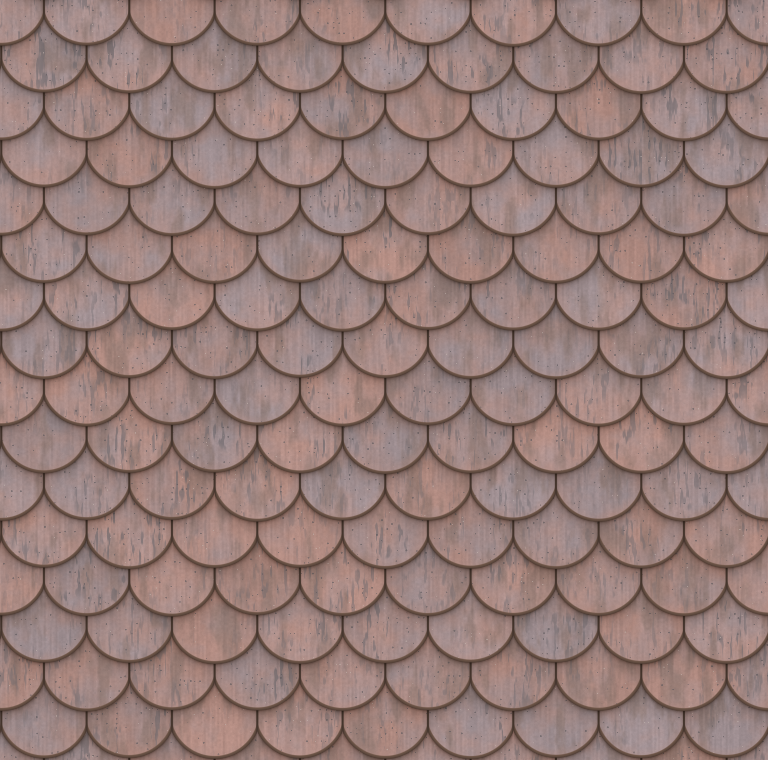
This texture is drawn by a Shadertoy shader. Its source:

```glsl
// Weathered clay beaver-tail roof: staggered courses of round-ended tiles.
// Each pixel blends the two courses that can cover it; every tile gets its own
// tint, stains, streaks and specks, plus a dark rim, side joints and soft shadow.
#define COLUMNS 9.0
#define ROWS 16.0
#define COURSE 0.556        // course height in tile widths
#define RADIUS 0.55         // radius of the rounded end
#define RIM 0.034           // thickness of the visible lower edge
#define JOINT 0.012         // half width of the gap between tiles
#define JITTER 0.022        // uneven hanging height
#define WEAR 0.65           // strength of the grey streaks
#define CLAY vec3(0.700, 0.550, 0.512)
#define MAUVE vec3(0.630, 0.566, 0.578)
#define SOOT vec3(0.430, 0.410, 0.425)
#define EDGE vec3(0.410, 0.320, 0.270)

float hash(vec2 p) {
    vec3 q = fract(p.xyx * vec3(0.1031, 0.1030, 0.0973));
    q += dot(q, q.yzx + 33.33);
    return fract((q.x + q.y) * q.z);
}

float noise(vec2 p) {
    vec2 i = floor(p), f = fract(p);
    f = f * f * (3.0 - 2.0 * f);
    return mix(mix(hash(i), hash(i + vec2(1, 0)), f.x),
               mix(hash(i + vec2(0, 1)), hash(i + vec2(1, 1)), f.x), f.y);
}

float fbm(vec2 p) {
    float sum = 0.0, amp = 0.5;
    for (int i = 0; i < 4; i++) {
        sum += amp * noise(p);
        p = p * 2.03 + 17.1;
        amp *= 0.5;
    }
    return sum / 0.9375;
}

// Position relative to the bottom middle of the tile of this course
vec2 tileSpace(vec2 p, float row, out vec2 id) {
    float x = p.x + 0.5 * mod(row, 2.0);
    id = mod(vec2(floor(x), row), vec2(COLUMNS, ROWS));
    float drop = JITTER * (hash(id + 71.0) - 0.5);
    return vec2(fract(x) - 0.5, p.y - row * COURSE - drop);
}

// Positive inside the rounded end, negative below it
float roundEnd(vec2 q) {
    return RADIUS - length(vec2(q.x, min(q.y - RADIUS, 0.0)));
}

// Round specks scattered on a jittered grid; density is the share of filled cells
float specks(vec2 p, float density) {
    vec2 i = floor(p);
    vec2 centre = 0.3 + 0.4 * vec2(hash(i + 3.1), hash(i + 8.7));
    float size = 0.10 + 0.18 * hash(i + 5.3);
    return step(1.0 - density, hash(i)) * smoothstep(size, size * 0.4, length(fract(p) - centre));
}

vec3 claySurface(vec2 q, vec2 id) {
    vec2 s = q + 40.0 * vec2(hash(id + 11.0), hash(id + 29.0));
    float wear = hash(id + 47.0);

    // Tile tint with cloudy patches and brightness variation
    float cloud = fbm(s * 3.0);
    float tint = hash(id + 5.0) * 0.75 + (cloud - 0.5) * 1.5 + 0.12;
    vec3 col = mix(CLAY, MAUVE, clamp(tint, 0.0, 1.0));
    col *= 0.97 + 0.06 * hash(id + 83.0);

    // Brownish stains and fine vertical grain
    float stain = smoothstep(0.48, 0.75, fbm(s * vec2(6.0, 2.2) + 9.0));
    col = mix(col, vec3(0.52, 0.44, 0.41), 0.5 * stain);
    col *= 1.0 + 0.09 * (noise(s * vec2(45.0, 3.0)) - 0.5);
    col *= 1.0 + 0.10 * (fbm(s * 38.0) - 0.5);

    // Broken grey streaks running down the tile
    float area = smoothstep(0.35, 0.65, noise(s * vec2(4.0, 2.5) + 31.0));
    float streak = noise(s * vec2(30.0, 5.0)) * 0.65 + noise(s * vec2(55.0, 14.0)) * 0.35;
    streak = smoothstep(0.56, 0.74, streak) * area * (0.25 + 0.75 * wear);
    col = mix(col, SOOT, WEAR * streak);

    // Dark pits and a few pale chips
    col = mix(col, SOOT * 0.85, 0.6 * specks(s * 17.0, 0.06 + 0.12 * wear));
    return mix(col, vec3(0.78, 0.73, 0.70), 0.55 * specks(s * 24.0, 0.02));
}

vec3 shadeTile(vec2 p, float row, float px) {
    vec2 id, idAbove;
    vec2 q = tileSpace(p, row, id);
    float inside = roundEnd(q);
    float above = min(roundEnd(tileSpace(p, row + 1.0, idAbove)), 0.0);
    vec3 col = claySurface(q, id);

    // Warm worn band, then the brown lower edge darkening outward
    col = mix(col, CLAY, 0.25 * smoothstep(0.14, RIM, inside));
    float rim = smoothstep(RIM + px, RIM - px, inside) * step(q.y, RADIUS);
    col = mix(col, EDGE * mix(0.8, 1.12, clamp(inside / RIM, 0.0, 1.0)), rim);

    // Joint between neighbours, with soft darkening beside it
    float side = 0.5 - abs(q.x);
    col *= 1.0 - 0.14 * exp(-side / 0.03);
    col = mix(col, EDGE * 0.68, smoothstep(JOINT + px, JOINT - px, side));

    // Shadow cast by the course above
    float shadow = 0.26 * exp(above / 0.085) + 0.26 * exp(above / 0.016);
    return col * (1.0 - shadow * vec3(0.90, 1.0, 1.08));
}

void mainImage(out vec4 fragColor, in vec2 fragCoord) {
    vec2 p = fragCoord / iResolution.xy * vec2(COLUMNS, ROWS * COURSE) - vec2(0.015, 0.02);
    float px = 0.75 * COLUMNS / iResolution.x;

    // The upper course covers the lower one wherever its rounded ends reach
    float row = floor(p.y / COURSE + 0.06);
    vec2 id;
    float cover = smoothstep(-px, px, roundEnd(tileSpace(p, row, id)));
    vec3 col = mix(shadeTile(p, row - 1.0, px), shadeTile(p, row, px), cover);
    fragColor = vec4(col, 1.0);
}
```
